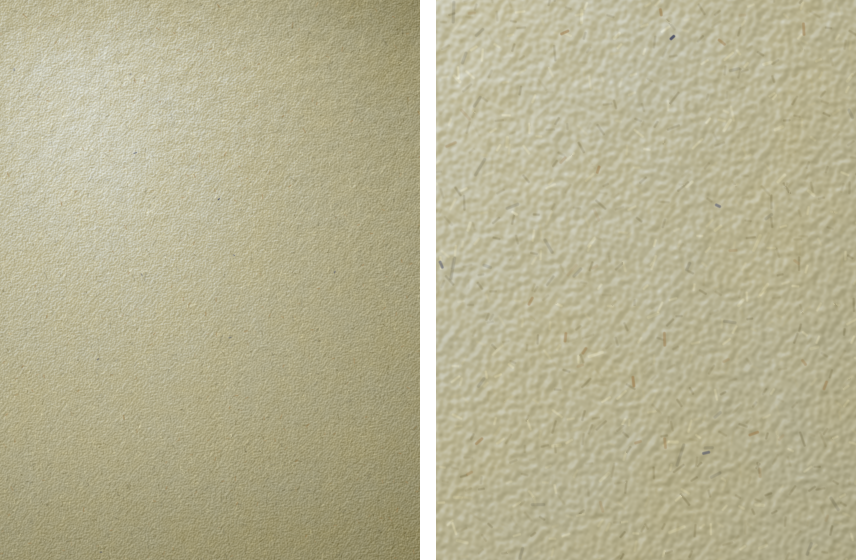
Left, the full canvas; right, a detail of the centre.
Give the GLSL for this texture, as a Shadertoy shader.

```glsl
// Grey-buff recycled paperboard under a soft light from the upper left.
// A radial light ramp is shaded by embossed gradient noise, then scattered
// short fibres and a few coloured flecks are laid on top.

const vec3 SHADE_BUFF = vec3(0.560, 0.535, 0.390);
const vec3 MID_BUFF   = vec3(0.725, 0.703, 0.575);
const vec3 PALE_GREY  = vec3(0.805, 0.800, 0.725);
const vec3 OCHRE      = vec3(0.600, 0.450, 0.250);
const vec3 INK_BLUE   = vec3(0.220, 0.240, 0.370);

vec2 hash22(vec2 p) {
    vec3 q = fract(p.xyx * vec3(0.1031, 0.1030, 0.0973));
    q += dot(q, q.yzx + 33.33);
    return fract((q.xx + q.yz) * q.zy);
}

float cornerSlope(vec2 cell, vec2 corner, vec2 f) {
    float angle = 6.28318 * hash22(cell + corner).x;
    return dot(vec2(cos(angle), sin(angle)), f - corner);
}

float gradientNoise(vec2 p) {
    vec2 cell = floor(p), f = p - cell;
    vec2 u = f * f * f * (f * (f * 6.0 - 15.0) + 10.0);
    float low = mix(cornerSlope(cell, vec2(0, 0), f), cornerSlope(cell, vec2(1, 0), f), u.x);
    float high = mix(cornerSlope(cell, vec2(0, 1), f), cornerSlope(cell, vec2(1, 1), f), u.x);
    return mix(low, high, u.y);
}

// Relief lit from the upper left: height drop over a short step
float emboss(vec2 p, float scale, float seed) {
    // Shear and turn the lattice so that no grid shows
    vec2 q = mat2(0.80, 0.60, -0.60, 0.80) * p * scale + seed;
    return gradientNoise(q) - gradientNoise(q + vec2(-0.43, 0.10));
}

float capsule(vec2 p, vec2 dir, float halfLength) {
    float along = clamp(dot(p, dir), -halfLength, halfLength);
    return length(p - dir * along);
}

// Scattered strokes, one per cell: x = coverage, y = random tone of the stroke
vec2 fibres(vec2 p, float cells, vec2 halfSize, float density, float seed, float pixel) {
    vec2 home = floor(p * cells);
    vec2 result = vec2(0.0);
    for (int y = -1; y <= 1; y++)
    for (int x = -1; x <= 1; x++) {
        vec2 cell = home + vec2(x, y);
        vec2 place = hash22(cell + seed);
        vec2 turn = hash22(cell + seed + 71.3);
        vec2 trait = hash22(cell + seed + 137.9);
        float angle = 0.95 + 2.0 * (turn.x + turn.y - 1.0);
        vec2 dir = vec2(cos(angle), sin(angle));
        vec2 offset = p - (cell + place) / cells;
        float d = capsule(offset, dir, halfSize.x * mix(0.3, 1.0, place.y * turn.y));
        float cover = 1.0 - smoothstep(halfSize.y - pixel, halfSize.y + pixel, d);
        cover *= step(trait.x, density);
        if (cover > result.x) result = vec2(cover, trait.y);
    }
    return result;
}

// Broad light pool, with falloff along the top edge and right corner
float lightLevel(vec2 p, float top) {
    float reach = length((p - vec2(0.20, 1.05)) * vec2(1.0, 0.8));
    float level = 0.96 - 0.78 * sqrt(reach * reach + 0.01);
    level -= 0.12 * smoothstep(top - 0.16, top, p.y);
    level -= 0.17 * smoothstep(0.60, 1.05, p.x) * smoothstep(0.85, top, p.y);
    level -= 0.09 * smoothstep(0.35, 0.0, p.y);
    return level;
}

vec3 paperRamp(float level) {
    vec3 lower = mix(SHADE_BUFF, MID_BUFF, clamp(level / 0.6, -0.6, 1.0));
    return mix(lower, PALE_GREY, clamp((level - 0.6) / 0.3, 0.0, 1.8));
}

void mainImage(out vec4 fragColor, in vec2 fragCoord) {
    vec2 p = fragCoord / iResolution.x;
    float pixel = 1.0 / iResolution.x;
    float top = iResolution.y / iResolution.x;

    // Large dents show most in the raking light near the top
    float raking = mix(0.30, 1.0, smoothstep(0.45, 1.15, p.y));
    float relief = 0.11 * raking * emboss(p, 32.0, 5.0);
    relief += 0.09 * raking * emboss(p, 60.0, 19.0);
    relief += 0.16 * emboss(p, 108.0, 43.0);
    relief += 0.34 * emboss(p, 200.0, 87.0);

    // Faint upright corrugation and cloudy pulp
    float flutes = 0.03 * gradientNoise(p * vec2(34.0, 2.5));
    float cloud = gradientNoise(p * 9.0 + 11.0) + 0.8 * gradientNoise(p * 38.0 + 31.0);
    vec3 color = paperRamp(lightLevel(p, top) + relief + flutes + 0.015 * cloud);
    color += vec3(-0.007, 0.0, 0.018) * cloud;

    // Pale and dull fibres pressed into the sheet
    vec2 fine = fibres(p, 85.0, vec2(0.0060, 0.0009), 0.75, 3.0, pixel);
    color += fine.x * mix(vec3(-0.085, -0.090, -0.095), vec3(0.075, 0.072, 0.060), fine.y);
    vec2 coarse = fibres(p, 34.0, vec2(0.0090, 0.0012), 0.30, 211.0, pixel);
    vec3 coarseTint = mix(color * 0.86, color * 1.10, step(0.45, coarse.y));
    color = mix(color, coarseTint, 0.8 * coarse.x);

    // Warm splinters and sparse dark blue flecks
    vec2 splinter = fibres(p, 40.0, vec2(0.0060, 0.0011), 0.14, 401.0, pixel);
    color = mix(color, OCHRE, splinter.x * mix(0.15, 0.55, splinter.y));
    vec2 fleck = fibres(p, 14.0, vec2(0.0045, 0.0011), 0.06, 613.0, pixel);
    color = mix(color, INK_BLUE, fleck.x * mix(0.30, 0.85, fleck.y));

    fragColor = vec4(clamp(color, 0.0, 1.0), 1.0);
}
```
